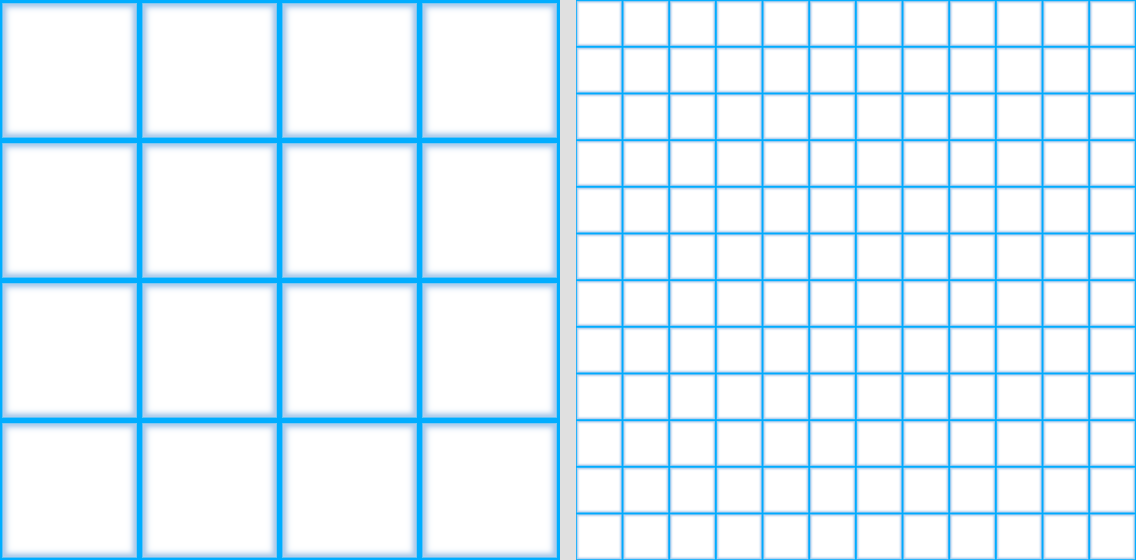
Left: one tile. Right: repeated 3 by 3.
Write a WebGL 2 fragment shader that draws this pattern.

```glsl
#version 300 es
precision highp float;
// Square grid of bright blue lines on white tiles with a soft blue inner shadow.

uniform vec2 u_resolution;
out vec4 fragColor;

const float REPEATS = 4.0;
// Lengths below are in units of one tile.
const vec2 GRID_SHIFT = vec2(-0.003, -0.003);
const float LINE_HALF_WIDTH = 0.0205;
const float SHADOW_SPREAD = 0.036;
const float RIM_WIDTH = 0.007;

const vec3 TILE_WHITE = vec3(1.0);
const vec3 LINE_BLUE = vec3(0.0, 0.68, 1.0);
const vec3 SHADOW_BLUE = vec3(0.67, 0.79, 0.92);
const vec3 RIM_PALE = vec3(0.77, 0.85, 0.93);

// Distance to the nearest vertical (x) and horizontal (y) grid line centre.
vec2 gridDistance(vec2 p) {
    return abs(fract(p + 0.5) - 0.5);
}

// Bell-shaped falloff from both edges, joined smoothly in the corners.
float innerShadow(vec2 edgeDist, float spread) {
    vec2 d = max(edgeDist, 0.0) / spread;
    vec2 falloff = exp(-d * d);
    return 1.0 - (1.0 - falloff.x) * (1.0 - falloff.y);
}

// Antialiased coverage of the strips along either axis.
float stripCoverage(vec2 edgeDist, vec2 pixel) {
    vec2 cover = clamp(0.5 - edgeDist / pixel, 0.0, 1.0);
    return max(cover.x, cover.y);
}

void main() {
    vec2 uv = gl_FragCoord.xy / u_resolution;
    vec2 pixel = REPEATS / u_resolution;
    vec2 edgeDist = gridDistance(uv * REPEATS - GRID_SHIFT) - LINE_HALF_WIDTH;

    // Tile with its shadow, a faint pale rim, then the line on top.
    vec3 color = mix(TILE_WHITE, SHADOW_BLUE, innerShadow(edgeDist, SHADOW_SPREAD));
    color = mix(color, RIM_PALE, 0.5 * stripCoverage(edgeDist - RIM_WIDTH, pixel));
    color = mix(color, LINE_BLUE, stripCoverage(edgeDist, pixel));

    fragColor = vec4(color, 1.0);
}
```
